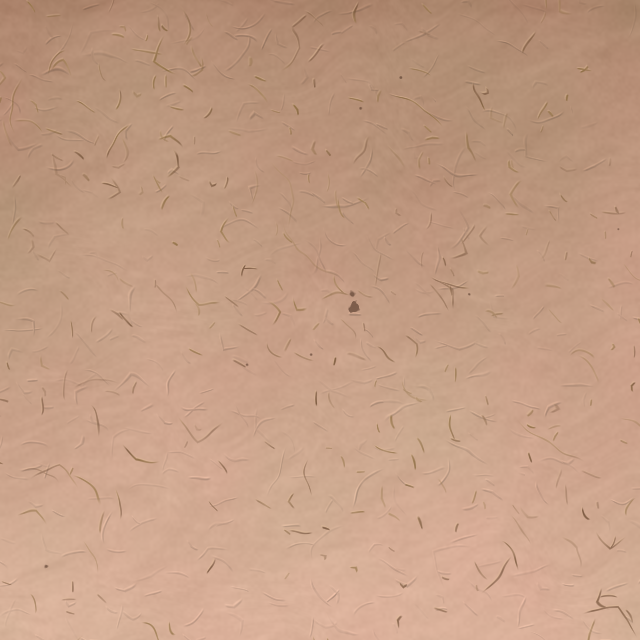
A three.js fragment shader for this texture:

```glsl
// Handmade paper in warm beige with scattered straw fibres, pale creases and specks.
// A vertical tone gradient is mottled by value noise; jittered cells then hold
// curved or kinked strands, each with a shaded core and a lit upper-left flank.
varying vec2 vUv;

const vec3 PAPER_DARK = vec3(0.695, 0.546, 0.448);
const vec3 PAPER_LIGHT = vec3(0.853, 0.697, 0.605);
const vec3 STRAW_OLIVE = vec3(0.52, 0.40, 0.22);
const vec3 STRAW_BROWN = vec3(0.42, 0.29, 0.20);
const vec3 STRAW_LIT = vec3(0.89, 0.75, 0.60);
const vec3 SPECK_BROWN = vec3(0.36, 0.25, 0.19);
const vec2 LIT_SIDE = vec2(0.0014, -0.0021);

// Hashes and noise
vec4 hash4(vec2 p) {
  vec4 q = fract(p.xyxy * vec4(0.1031, 0.1030, 0.0973, 0.1099));
  q += dot(q, q.wzxy + 33.33);
  return fract((q.xxyz + q.yzzw) * q.zywx);
}

float noise(vec2 p) {
  vec2 i = floor(p);
  vec2 f = fract(p);
  f = f * f * (3.0 - 2.0 * f);
  float low = mix(hash4(i).x, hash4(i + vec2(1.0, 0.0)).x, f.x);
  float high = mix(hash4(i + vec2(0.0, 1.0)).x, hash4(i + 1.0).x, f.x);
  return mix(low, high, f.y);
}

float fbm(vec2 p) {
  float sum = 0.0;
  float gain = 0.5;
  for (int i = 0; i < 4; i++) {
    sum += gain * noise(p);
    p = p * 2.03 + 17.7;
    gain *= 0.5;
  }
  return sum;
}

vec2 rotate(vec2 p, float angle) {
  float c = cos(angle);
  float s = sin(angle);
  return vec2(c * p.x + s * p.y, c * p.y - s * p.x);
}

// One tapered strand along x, bowed by bend and broken at its middle by kink
float strand(vec2 p, float halfLength, float bend, float kink, float halfWidth) {
  float curve = bend * p.x * p.x + kink * abs(p.x);
  float slope = 2.0 * bend * p.x + kink * sign(p.x);
  float d = abs(p.y - curve) / sqrt(1.0 + slope * slope);
  float along = abs(p.x) / halfLength;
  float w = halfWidth * (1.0 - 0.5 * min(along, 1.0));
  return (1.0 - smoothstep(w * 0.2, w + 0.0013, d)) * (1.0 - smoothstep(0.6, 1.0, along));
}

// Clustered strands in jittered cells: x = core, y = lit flank
vec2 strandLayer(vec2 p, float cells, float seed, float share, float lean,
                 float spread, float reach, float halfWidth) {
  vec2 cover = vec2(0.0);
  vec2 home = floor(p * cells);
  for (int j = -1; j <= 1; j++) {
    for (int i = -1; i <= 1; i++) {
      vec2 id = home + vec2(float(i), float(j));
      vec4 place = hash4(id + seed);
      vec4 shape = hash4(id + seed + 71.3);
      float cluster = smoothstep(0.2, 0.8, noise(id * 5.0 / cells + seed));
      if (place.z > share * (0.25 + 1.5 * cluster)) continue;
      vec2 q = p - (id + place.xy) / cells;
      float angle = lean + spread * (2.0 * shape.x - 1.0);
      float len = reach * mix(0.3, 1.0, shape.y * shape.y);
      float bend = (shape.z - 0.5) * 0.9 / reach;
      float kink = step(0.75, shape.w) * (shape.z - 0.5) * 1.4;
      float strength = mix(0.3, 1.0, place.w);
      float width = halfWidth * mix(0.7, 1.4, shape.w);
      float core = strand(rotate(q, angle), len, bend, kink, width);
      float lit = strand(rotate(q + LIT_SIDE, angle), len, bend, kink, width);
      cover = max(cover, strength * vec2(core, lit));
    }
  }
  return cover;
}

// Ragged dark speck
float speck(vec2 p, vec2 center, float radius) {
  float ragged = radius * (0.5 + 0.9 * noise(p * 190.0));
  return 1.0 - smoothstep(ragged - 0.0015, ragged + 0.0015, length(p - center));
}

float speckLayer(vec2 p, float cells, float share) {
  vec2 id = floor(p * cells);
  vec4 h = hash4(id + 211.0);
  vec2 center = (id + 0.1 + 0.8 * h.xy) / cells;
  return step(h.z, share) * speck(p, center, mix(0.0014, 0.0034, h.w * h.w));
}

// Mottled sheet with soft relief and fine grain
vec3 paper(vec2 p) {
  float tone = 1.0 - p.y + 0.42 * (fbm(p * 4.0 + 5.0) - 0.47);
  tone -= 0.22 * smoothstep(0.95, 1.0, p.y);
  vec3 color = mix(PAPER_DARK, PAPER_LIGHT, clamp(tone, -0.2, 1.0));
  color += vec3(0.04, -0.022, 0.004) * (fbm(p * 6.0 + 40.0) - 0.47);
  vec2 ridge = p * vec2(17.0, 30.0) + 2.5 * noise(p * 9.0);
  color += 0.085 * (fbm(ridge) - fbm(ridge + vec2(-0.14, 0.24)));
  return color + 0.018 * (noise(p * 190.0) - 0.5);
}

void main() {
  vec2 p = vUv;
  vec3 color = paper(p);
  // Uneven outlines and fading for all strands
  vec2 wobble = vec2(noise(p * 42.0), noise(p * 42.0 + 91.0)) - 0.5;
  vec2 q = p + 0.008 * wobble;
  float fade = mix(0.55, 1.2, noise(p * 65.0 + 7.0));

  // Pale creases, mostly lying flat and denser at the left
  float creaseShare = mix(0.9, 0.6, p.x);
  vec2 crease = strandLayer(q, 21.0, 13.0, creaseShare, -0.3, 0.8, 0.032, 0.0014);
  crease = max(crease, strandLayer(q, 15.0, 57.0, creaseShare, 0.4, 1.1, 0.043, 0.0013));
  color *= 1.0 + fade * (0.085 * crease.y - 0.15 * crease.x);

  // Straw, mostly steep and leaning to the left at the top
  vec2 straw = strandLayer(q, 13.0, 101.0, 0.68, 2.1, 1.3, 0.036, 0.0012);
  straw = max(straw, strandLayer(q, 6.0, 149.0, 0.5, 1.9, 1.1, 0.065, 0.0011));
  straw = max(straw, strandLayer(q, 20.0, 187.0, 0.42, 2.0, 1.0, 0.022, 0.0013));
  vec3 strawColor = mix(STRAW_OLIVE, STRAW_BROWN, smoothstep(0.3, 0.7, noise(p * 16.0)));
  color = mix(color, STRAW_LIT, 0.38 * straw.y);
  color = mix(color, strawColor, min(0.7 * fade * straw.x, 0.85));

  // Specks and one double knot
  float specks = speckLayer(p, 10.0, 0.13);
  specks = max(specks, speck(p, vec2(0.553, 0.520), 0.0085));
  specks = max(specks, speck(p, vec2(0.550, 0.540), 0.0050));
  color = mix(color, SPECK_BROWN, 0.68 * specks);

  gl_FragColor = vec4(color, 1.0);
}
```
